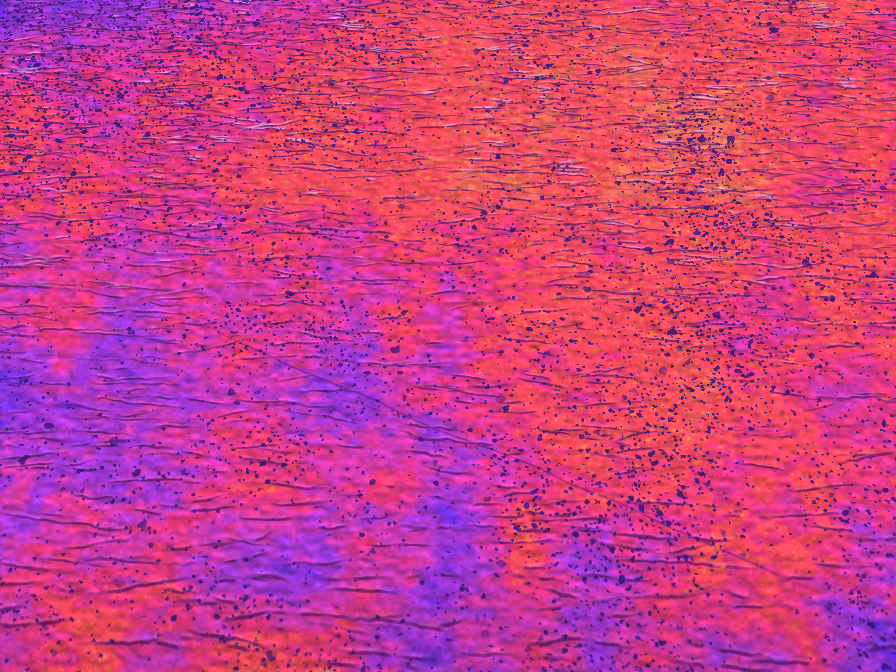
Give the GLSL for this texture, as a WebGL 1 fragment shader.

```glsl
precision highp float;
uniform vec2 u_resolution;

const vec3 BLUE = vec3(0.40, 0.18, 0.90), VIOLET = vec3(0.65, 0.22, 0.84);
const vec3 MAGENTA = vec3(0.83, 0.23, 0.69), ROSE = vec3(0.91, 0.22, 0.50);
const vec3 RED = vec3(0.98, 0.29, 0.37), ORANGE = vec3(0.93, 0.48, 0.36);
const vec3 NAVY = vec3(0.22, 0.10, 0.48), GROOVE = vec3(0.36, 0.09, 0.42);
const vec3 GLINT = vec3(0.88, 0.66, 0.88), AMBER = vec3(0.92, 0.55, 0.24);
const int SCRATCH_LAYERS = 12;
const float SCRATCH_WIDTH = 0.0026;
const float SPECK_SCALE = 42.0;
const float PATCH_CONTRAST = 0.95;
const float FINE_CONTRAST = 0.42;
const float RELIEF = 0.26;
const float GRAIN = 0.15;

float hash(vec2 p) {
  return fract(sin(dot(p, vec2(127.1, 311.7))) * 43758.55);
}

float noise(vec2 p) {
  vec2 i = floor(p), f = fract(p);
  f = f * f * (3.0 - 2.0 * f);
  return mix(mix(hash(i), hash(i + vec2(1, 0)), f.x),
             mix(hash(i + vec2(0, 1)), hash(i + vec2(1, 1)), f.x), f.y);
}

float fbm(vec2 p) {
  float sum = 0.0, amp = 0.53;
  for (int i = 0; i < 4; i++) {
    sum += amp * noise(p);
    p = p * 2.1 + 17.3;
    amp *= 0.5;
  }
  return sum;
}

float blob(vec2 p, float x, float y, float w, float h) {
  vec2 d = (p - vec2(x, y)) / vec2(w, h);
  return exp(-dot(d, d));
}

mat2 rotation(float a) {
  return mat2(cos(a), -sin(a), sin(a), cos(a));
}

// Ragged dots, one per grid cell
float specks(vec2 p, float scale, float density, float blur) {
  vec2 g = p * scale, id = floor(g);
  vec2 center = 0.38 + 0.24 * vec2(hash(id + 3.1), hash(id + 7.7));
  float radius = mix(0.10, 0.28, hash(id + 5.3)), soft = blur * scale;
  float d = length(fract(g) - center) + 0.4 * (noise(g * 3.5) - 0.5);
  float present = smoothstep(0.0, 0.08, density - hash(id + 9.2));
  return present * (1.0 - smoothstep(radius - soft, radius + soft, d));
}

// Broken, tapered strokes, one per long cell: x is the groove, y its lit edge
vec2 scratches(vec2 p, float angle, vec2 cell, float seed, float density, float blur) {
  vec2 g = rotation(angle) * p / cell + seed * 13.7;
  g.x += 0.5 * hash(vec2(floor(g.y), seed));
  vec2 id = floor(g), f = fract(g) - 0.5;
  float slope = 0.5 * (hash(id + 2.3) - 0.5);
  float d = (f.y - slope * f.x - 0.3 * (hash(id + 4.9) - 0.5)) * cell.y;
  d += 0.008 * (noise(p * 26.0 + seed) - 0.5) + 0.004 * (noise(p * 75.0) - 0.5);
  float reach = mix(0.15, 0.48, hash(id + 6.1));
  float taper = 1.0 - smoothstep(0.4 * reach, reach, abs(f.x));
  taper *= smoothstep(0.0, 0.15, density - hash(id + seed));
  taper *= 0.2 + 0.8 * smoothstep(0.3, 0.6, noise(p * vec2(38.0, 20.0) + seed * 5.0));
  float width = SCRATCH_WIDTH + blur;
  return taper * (1.0 - smoothstep(0.2 * width, width, abs(vec2(d, d - 1.2 * width))));
}

vec3 heatColor(float t) {
  vec3 c = mix(BLUE, VIOLET, smoothstep(0.0, 0.25, t));
  c = mix(c, MAGENTA, smoothstep(0.25, 0.40, t));
  c = mix(c, ROSE, smoothstep(0.40, 0.54, t));
  c = mix(c, RED, smoothstep(0.54, 0.67, t));
  return mix(c, ORANGE, smoothstep(0.78, 1.12, t));
}

void main() {
  vec2 uv = gl_FragCoord.xy / u_resolution, p = gl_FragCoord.xy / u_resolution.y;
  float blur = 0.5 / u_resolution.y + 0.0016 * (1.0 - smoothstep(0.0, 0.4, uv.y));
  // Receding surface: features flatten towards the top
  vec2 ground = vec2((p.x - 0.667) * (1.0 + 0.3 * p.y), p.y + 0.5 * p.y * p.y);

  // Broad warm and cool zones with mottled patches
  float heat = 0.54 + 0.28 * blob(uv, 0.66, 0.82, 0.4, 0.26) + 0.16 * blob(uv, 0.78, 0.5, 0.08, 0.35);
  heat -= 0.28 * blob(uv, 0.0, 0.38, 0.24, 0.28) + 0.5 * blob(uv, 0.0, 1.03, 0.32, 0.13);
  heat -= 0.26 * blob(uv, 0.39, 0.49, 0.06, 0.12) + 0.12 * blob(uv, 0.5, 0.18, 0.2, 0.14);
  heat -= 0.2 * blob(uv, 0.97, 0.18, 0.18, 0.25);
  heat += PATCH_CONTRAST * mix(1.0, 0.45, uv.y) * (fbm(ground * vec2(9.0, 6.0) + 4.0) - 0.5);
  heat += FINE_CONTRAST * (fbm(ground * vec2(32.0, 55.0)) - 0.5);
  vec3 color = heatColor(heat);

  // Scratches, mostly level, with a few steep ones and one long diagonal
  vec2 marks = vec2(0.0);
  for (int i = 0; i < SCRATCH_LAYERS; i++) {
    float n = float(i), steep = step(9.5, n);
    float angle = mix(0.4, 1.9, steep) * (hash(vec2(n, 2.0)) - 0.5);
    vec2 cell = mix(vec2(0.13 + 0.02 * n, 0.055), vec2(0.45, 0.2), steep);
    float density = mix(0.30, 0.85, smoothstep(0.2, 0.95, uv.y)) * (1.0 - 0.4 * steep);
    marks = max(marks, scratches(ground, angle, cell, n + 1.0, density, blur));
  }
  float across = abs(uv.y - 0.53 + 0.57 * (uv.x - 0.2) + 0.012 * (noise(p * 14.0) - 0.5));
  float span = smoothstep(0.15, 0.3, uv.x) * (1.0 - smoothstep(0.8, 0.95, uv.x));
  marks.x = max(marks.x, 0.7 * span * (1.0 - smoothstep(0.0, 0.002 + blur, across)));
  float glint = smoothstep(0.66, 0.82, noise(ground * 28.0)) * smoothstep(0.3, 0.9, uv.y);
  color = mix(color, GROOVE, 0.74 * marks.x);
  color = mix(color, GLINT, marks.y * (0.14 + 0.65 * glint));

  // Dark pits and small amber flecks
  float crowd = 0.10 + 0.18 * blob(uv, 0.08, 0.95, 0.32, 0.22) + 0.2 * blob(uv, 0.77, 0.62, 0.07, 0.28);
  crowd += 0.12 * blob(uv, 0.68, 0.18, 0.09, 0.12) + 0.35 * (fbm(ground * 8.0 + 31.0) - 0.47);
  float pits = 0.0, flecks = 0.0;
  for (int i = 0; i < 4; i++) {
    float n = float(i), scale = SPECK_SCALE * pow(1.4, n);
    vec2 q = rotation(0.4 + n) * (ground + 0.012 * noise(ground * 15.0)) + n * 3.7;
    pits = max(pits, specks(q, scale, crowd * (0.6 + 0.3 * n), blur));
    flecks = max(flecks, specks(q + 11.3, scale * 1.3, 0.25 * smoothstep(0.5, 0.9, heat), blur));
  }
  color = mix(mix(color, AMBER, 0.6 * flecks), NAVY, 0.9 * pits);

  // Lit bumps, fine grain and a dimmer near edge
  vec2 bump = ground * vec2(55.0, 95.0);
  color *= 1.0 + RELIEF * (noise(bump) - noise(bump + vec2(0.2, 0.6)));
  color *= 1.0 + GRAIN * (noise(p * 190.0) + noise(p * 110.0) - 1.0);
  gl_FragColor = vec4(clamp(color * mix(0.92, 1.0, smoothstep(0.0, 0.25, uv.y)), 0.0, 1.0), 1.0);
}
```
